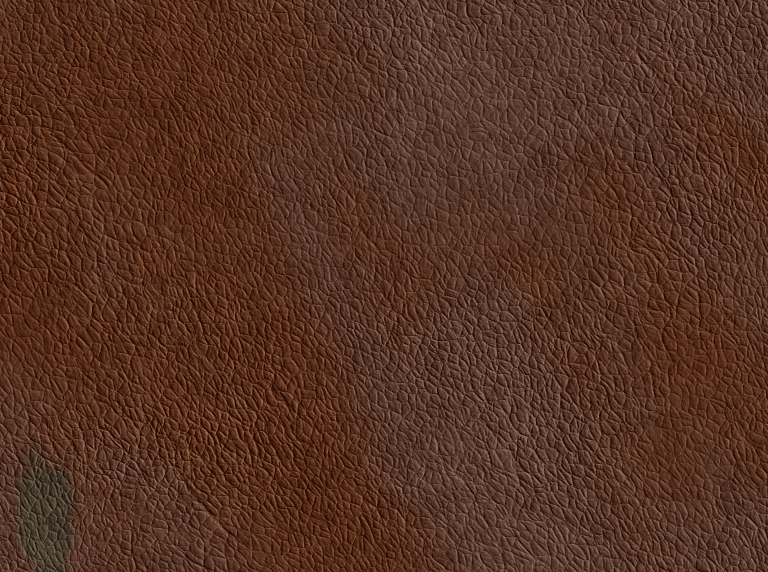
Write a WebGL 2 fragment shader that draws this texture.

```glsl
#version 300 es
precision highp float;
// Brown creased leather: pebbled grain, long wrinkles and worn patches under side light.

uniform vec2 u_resolution;
out vec4 fragColor;

// Integer hash: two values in 0..1 for each lattice cell.
vec2 hash2(vec2 cell) {
  uvec2 v = uvec2(ivec2(cell)) * 1664525u + 1013904223u;
  v.x += v.y * 1664525u;
  v.y += v.x * 1664525u;
  v ^= v >> 16u;
  v.x += v.y * 1664525u;
  v.y += v.x * 1664525u;
  v ^= v >> 16u;
  return vec2(v & 65535u) / 65535.0;
}

vec2 noise2(vec2 p) {
  vec2 cell = floor(p), f = fract(p);
  f = f * f * (3.0 - 2.0 * f);
  vec2 low = mix(hash2(cell), hash2(cell + vec2(1, 0)), f.x);
  vec2 high = mix(hash2(cell + vec2(0, 1)), hash2(cell + vec2(1, 1)), f.x);
  return mix(low, high, f.y);
}

float fbm(vec2 p) {
  float sum = 0.0, weight = 0.5;
  for (int i = 0; i < 4; i++) {
    sum += weight * noise2(p).x;
    p = mat2(1.6, 1.2, -1.2, 1.6) * p + 7.3;
    weight *= 0.5;
  }
  return sum / 0.9375;
}

// Gap between the two nearest cell centres: zero along the creases.
float creaseGap(vec2 p) {
  vec2 cell = floor(p), f = fract(p);
  float nearest = 8.0, second = 8.0;
  for (int y = -1; y <= 1; y++) {
    for (int x = -1; x <= 1; x++) {
      vec2 offset = vec2(x, y);
      float d = length(offset + hash2(cell + offset) - f);
      second = min(second, max(nearest, d));
      nearest = min(nearest, d);
    }
  }
  return second - nearest;
}

// A few long wrinkles running down to the right.
float wrinkles(vec2 p) {
  float depth = 0.0;
  p += 0.016 * (noise2(p * 18.0) - 0.5);
  for (int i = 0; i < 6; i++) {
    vec2 start = hash2(vec2(i, 91)) * vec2(1.35, 1.0);
    vec2 span = vec2(0.12, -0.13) * (0.4 + hash2(vec2(i, 57)).x);
    float along = clamp(dot(p - start, span) / dot(span, span), 0.0, 1.0);
    float d = length(p - start - span * along);
    depth += exp(-d * d / 0.000012) * sin(3.1416 * along);
  }
  return depth;
}

float leatherHeight(vec2 p) {
  // Bend the grain so that its direction wanders.
  vec2 q = p + 0.05 * (noise2(p * 4.0) - 0.5) + 0.009 * (noise2(p * 38.0) - 0.5);
  q = vec2(q.x + 0.32 * q.y, 0.76 * q.y);
  float pebbles = 1.0 - exp(-5.0 * creaseGap(q * 66.0));
  float pores = 1.0 - exp(-4.0 * creaseGap(q * 118.0 + 31.0));
  float folds = 1.0 - exp(-14.0 * creaseGap(q * vec2(27.0, 19.0) + 11.0));
  float foldMask = smoothstep(0.3, 0.7, noise2(p * 9.0 + 5.0).x);
  return 0.85 * pebbles + 0.4 * pores + 0.65 * folds * foldMask - 0.7 * wrinkles(p);
}

void main() {
  vec2 p = gl_FragCoord.xy / u_resolution.y;

  // Slope toward the light gives the relief.
  vec2 toLight = vec2(0.00125, 0.00055);
  float slope = leatherHeight(p - toLight) - leatherHeight(p + toLight);
  float strength = mix(0.55, 0.95, noise2(p * 5.0 + 20.0).x);

  // Broad diagonal bands of wear.
  float wear = fbm(vec2(p.x * 3.2 + p.y * 1.7, p.y * 1.6 - p.x * 0.5) + 3.0);
  float mottling = fbm(p * 45.0);
  float tone = 0.49 + strength * slope + 0.3 * (wear - 0.5) + 0.25 * (mottling - 0.5);
  tone = clamp(tone, 0.0, 1.1);

  vec3 darkBrown = vec3(0.15, 0.05, 0.02);
  vec3 paleTan = vec3(0.52, 0.37, 0.30);
  vec3 color = mix(darkBrown, paleTan, pow(vec3(tone), vec3(1.0, 1.12, 1.28)));

  // Warm dye where less worn, greyer where rubbed.
  float rubbed = smoothstep(0.32, 0.68, wear);
  color *= mix(vec3(1.05, 0.93, 0.78), vec3(0.97, 1.04, 1.15), rubbed);

  // Dull olive stain near the lower left corner.
  vec2 fromStain = (p - vec2(0.085, 0.1)) / vec2(0.055, 0.13);
  float stain = 1.0 - smoothstep(0.6, 1.15, length(fromStain) + 0.9 * (fbm(p * 22.0) - 0.5));
  float luma = dot(color, vec3(0.3, 0.59, 0.11));
  color = mix(color, luma * vec3(1.0, 0.93, 0.7), 0.75 * stain);

  fragColor = vec4(color, 1.0);
}
```
